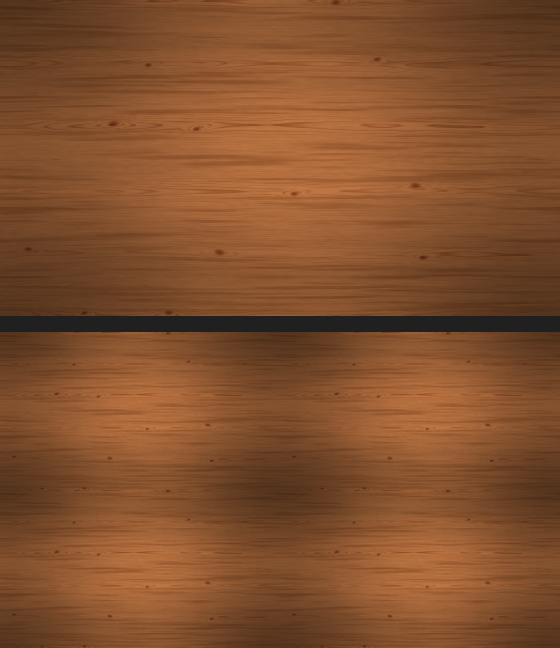
Top, the tile; bottom, the same tile 2 across and 2 down.
This texture is drawn by a WebGL 2 fragment shader. Its source:

```glsl
#version 300 es
precision highp float;

uniform vec2 u_resolution;
out vec4 fragColor;

const float PI = 3.14159;

float hash(vec2 p) {
  vec3 q = fract(p.xyx * 0.1031);
  q += dot(q, q.yzx + 33.33);
  return fract((q.x + q.y) * q.z);
}

// Value noise with a whole number of cells, wrapping on both axes
float noise(vec2 uv, vec2 cells) {
  vec2 p = uv * cells;
  vec2 i = floor(p);
  vec2 f = p - i;
  f = f * f * (3.0 - 2.0 * f);
  vec2 a = mod(i, cells);
  vec2 b = mod(i + 1.0, cells);
  return mix(mix(hash(a), hash(vec2(b.x, a.y)), f.x),
             mix(hash(vec2(a.x, b.y)), hash(b), f.x), f.y);
}

// Scattered knots: x = dark core, y = swelling of the surrounding grain
vec2 knots(vec2 uv, float aspect) {
  vec2 sum = vec2(0.0);
  for (int k = 0; k < 12; k++) {
    float id = float(k);
    float size = mix(0.6, 1.1, hash(vec2(id, 71.0)));
    float drift = (hash(vec2(id, 37.0)) - 0.5) * 0.16;
    vec2 center = vec2(hash(vec2(id, 13.0)), (mod(id, 5.0) + drift) / 5.0);
    vec2 d = uv - center;
    d -= round(d);
    d.x *= aspect;
    d.y += 0.4 * d.x * (hash(vec2(id, 53.0)) - 0.5);
    float core = 1.0 - smoothstep(0.2, 1.4, length(d / vec2(0.016, 0.009)) / size);
    vec2 halo = d / (vec2(0.05, 0.015) * size);
    sum += vec2(core, exp(-dot(halo, halo)));
  }
  return sum;
}

void main() {
  vec2 uv = gl_FragCoord.xy / u_resolution;
  vec2 knot = knots(uv, u_resolution.x / u_resolution.y);

  // Gently wavering grain direction
  vec2 p = uv;
  p.y += 0.014 * (noise(uv, vec2(4, 5)) - 0.5) + 0.004 * (noise(uv, vec2(13, 18)) - 0.5);

  // Five heartwood bands, with tongues along each center line
  float v = p.y * 5.0;
  float away = abs(v - round(v));
  float heart = exp(-away * away * 60.0);
  float rings = 40.0 * away * away / (away + 0.14)
              + 3.4 * noise(p, vec2(6, 10))
              + 0.8 * noise(p, vec2(19, 40))
              - 2.2 * knot.y;
  float width = fwidth(rings);
  float phase = fract(rings);
  float late = smoothstep(0.4, 0.9, phase) * (1.0 - smoothstep(0.92 - min(width, 0.5), 1.0, phase));
  late = mix(late, 0.3, smoothstep(0.5, 1.2, width));
  late *= mix(0.5, 1.0, heart) * mix(0.25, 1.25, noise(p, vec2(6, 24)));

  // Straight streaks and short fibers
  float streak = 0.5 * noise(p, vec2(5, 95)) + 0.5 * noise(p + vec2(0.07, 0.0), vec2(9, 160));
  float lines = smoothstep(0.45, 0.85, streak) * (1.0 - 0.5 * heart);
  float fiber = noise(uv, vec2(80, 200)) - 0.5;
  float thread = noise(p, vec2(14, 180)) - 0.5;
  float broad = noise(p, vec2(3, 22)) - 0.5;

  // Brightness falls off smoothly toward the borders
  vec2 fall = sin(PI * (uv - 0.5));
  fall *= fall;
  float light = 0.72 - 0.21 * fall.x - 0.165 * fall.y;
  light *= 1.0 + 0.07 * broad + 0.045 * fiber + 0.06 * thread;
  light *= 1.0 + 0.06 * heart * noise(p, vec2(5, 20));

  // Redder wood in the rings, streaks and knots
  vec3 color = light * vec3(1.0, 0.62, 0.355);
  color *= mix(vec3(1.0), vec3(0.83, 0.73, 0.63), clamp(late, 0.0, 1.0));
  color *= mix(vec3(1.0), vec3(0.87, 0.82, 0.76), lines);
  color *= mix(vec3(1.0), vec3(0.72, 0.57, 0.47), min(knot.x, 1.0));
  fragColor = vec4(color, 1.0);
}
```
